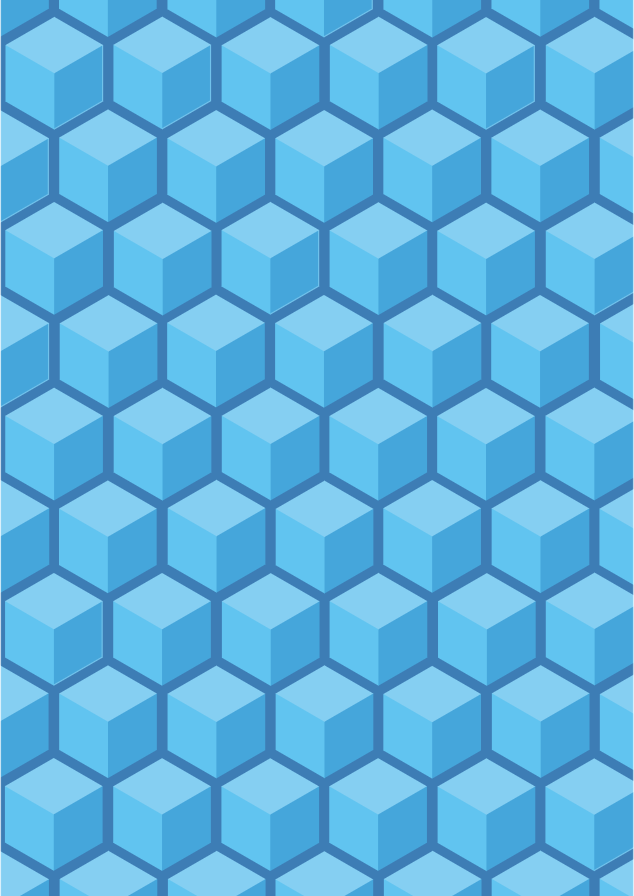
Write a Shadertoy shader that draws this pattern.

```glsl
#define COLUMN_PITCH 0.1206
#define ROW_PITCH 0.1034
#define FIRST_CUBE vec2(0.0605, 0.0909)
#define CUBE_APOTHEM 0.0545
#define JITTER 0.0005
#define FRINGE_WIDTH 0.0013
#define FRINGE_CHANCE 0.14
#define MARGIN 0.0012
#define TOP_COLOR vec3(0.52, 0.81, 0.95)
#define LEFT_COLOR vec3(0.38, 0.77, 0.94)
#define RIGHT_COLOR vec3(0.27, 0.65, 0.86)
#define GAP_COLOR vec3(0.24, 0.49, 0.71)

const float SLOPE = 0.57735;
const vec2 SLANT_NORMAL = vec2(0.5, 0.866025);

float hash(vec2 p) {
    return fract(sin(dot(p, vec2(127.1, 311.7))) * 43758.5453);
}

// Signed distance to the sides of a pointy-topped hexagon
float hexagon(vec2 p, float apothem) {
    p = abs(p);
    return max(p.x, dot(p, SLANT_NORMAL)) - apothem;
}

// Antialiased fill: 1 inside, 0 outside
float fill(float d, float pixel) {
    return clamp(0.5 - d / pixel, 0.0, 1.0);
}

// Three visible faces meeting at the centre
vec3 cubeFaces(vec2 p, float pixel, float fringed) {
    float topFace = fill((abs(p.x) * SLOPE - p.y) * SLANT_NORMAL.y, pixel);
    float rightFace = fill(-p.x, pixel);

    // Occasional pale sliver along the shaded outer edges
    float rim = 1.0 - fill(hexagon(p, CUBE_APOTHEM - FRINGE_WIDTH), pixel);
    vec3 shaded = mix(RIGHT_COLOR, TOP_COLOR, rim * fringed * 0.7);
    return mix(mix(LEFT_COLOR, shaded, rightFace), TOP_COLOR, topFace);
}

void mainImage(out vec4 fragColor, in vec2 fragCoord) {
    float pixel = 1.0 / iResolution.y;
    vec2 uv = fragCoord * pixel;
    vec2 grid = uv - FIRST_CUBE;
    float lowerRow = floor(grid.y / ROW_PITCH);
    vec3 color = GAP_COLOR;

    // Interlocking rows: the pair above and below can cover this point
    for (int i = 0; i < 2; i++) {
        float row = lowerRow + float(i);
        float stagger = 0.5 * mod(row, 2.0);
        float column = floor(grid.x / COLUMN_PITCH - stagger + 0.5);
        vec2 cell = vec2(column, row);
        vec2 center = vec2((column + stagger) * COLUMN_PITCH, row * ROW_PITCH);
        center += JITTER * (vec2(hash(cell), hash(cell + 19.7)) * 2.0 - 1.0);

        vec2 local = grid - center;
        float fringed = step(hash(cell + 53.1), FRINGE_CHANCE);
        float coverage = fill(hexagon(local, CUBE_APOTHEM), pixel);
        color = mix(color, cubeFaces(local, pixel, fringed), coverage);
    }

    // Thin pale trim at both sides
    float sideDistance = min(uv.x, iResolution.x * pixel - uv.x);
    color = mix(color, vec3(1.0), 0.7 * fill(sideDistance - MARGIN, pixel));
    fragColor = vec4(color, 1.0);
}
```
